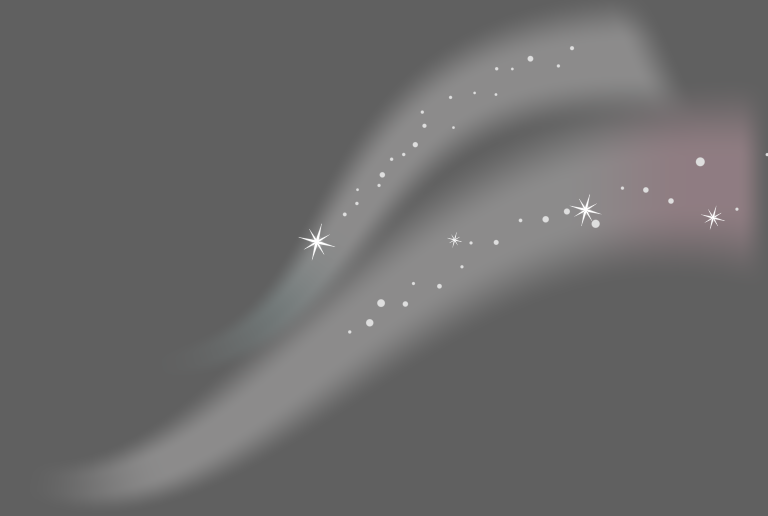
A WebGL 1 fragment shader for this background:

```glsl
precision highp float;
// Two soft curved ribbons of light on grey, with trails of dots and sparkles.

uniform vec2 u_resolution;

const vec3 GREY = vec3(0.376);
const vec3 SILVER = vec3(0.548, 0.545, 0.545);
const vec3 ROSE = vec3(0.56, 0.488, 0.508);
const vec3 TEAL = vec3(0.47, 0.51, 0.51);
const float SEGMENTS = 40.0;
const float OVERSHOOT = 1.1;
const float EIGHTH_TURN = 0.785398;

float hash(float n) {
  n = fract(n * 0.1031);
  n *= n + 33.33;
  return fract(n * (n + n));
}

vec2 cubic(vec2 a, vec2 b, vec2 c, vec2 d, float t) {
  float s = 1.0 - t;
  return s * s * s * a + 3.0 * s * s * t * b + 3.0 * s * t * t * c + t * t * t * d;
}

// Distance to a cubic curve (x) and the curve parameter nearest to p (y)
vec2 nearestOnCurve(vec2 p, vec2 a, vec2 b, vec2 c, vec2 d) {
  vec2 nearest = vec2(10.0, 0.0);
  vec2 start = a;
  for (float i = 1.0; i <= SEGMENTS; i++) {
    vec2 end = cubic(a, b, c, d, i / SEGMENTS * OVERSHOOT);
    vec2 edge = end - start;
    float h = clamp(dot(p - start, edge) / dot(edge, edge), 0.0, 1.0);
    float dist = length(p - start - edge * h);
    if (dist < nearest.x) {
      nearest = vec2(dist, (i - 1.0 + h) / SEGMENTS * OVERSHOOT);
    }
    start = end;
  }
  return nearest;
}

// Blurred ribbon that widens and brightens along its curve
float ribbon(vec2 nearest, float startWidth, float endWidth, float fadeIn) {
  float width = mix(startWidth, endWidth, nearest.y);
  float body = 1.0 - smoothstep(width * 0.35, width * 1.6, nearest.x);
  return body * smoothstep(0.0, fadeIn, nearest.y);
}

// Dots scattered about a quadratic curve
float dotTrail(vec2 p, vec2 a, vec2 b, vec2 c, vec2 radii, float spread, float seed, float px) {
  const float COUNT = 19.0;
  float cover = 0.0;
  for (float i = 0.0; i < COUNT; i++) {
    float id = seed + i * 3.0;
    float t = (i + 0.6 * (hash(id) - 0.5)) / (COUNT - 1.0);
    vec2 center = mix(mix(a, b, t), mix(b, c, t), t);
    vec2 tangent = normalize(mix(b - a, c - b, t));
    float offset = (hash(id + 1.0) - 0.5) * spread * (0.5 + t);
    center += vec2(-tangent.y, tangent.x) * offset;
    float size = hash(id + 2.0);
    float radius = mix(radii.x, radii.y, size * size);
    float dist = length(p - center) - radius;
    cover = max(cover, 1.0 - smoothstep(-px, px, dist));
  }
  return cover;
}

// Eight tapered rays, alternately long and short, around a small glow
float sparkle(vec2 p, vec2 center, float radius, float px) {
  vec2 q = p - center;
  float turn = (atan(q.y, q.x) + 0.26) / EIGHTH_TURN + 8.5;
  float angle = (fract(turn) - 0.5) * EIGHTH_TURN;
  float reach = radius * mix(1.0, 0.78, mod(floor(turn), 2.0));
  vec2 ray = length(q) * vec2(cos(angle), abs(sin(angle)));
  float halfWidth = 0.09 * (reach - ray.x);
  float rays = 1.0 - smoothstep(-px, px, ray.y - halfWidth);
  rays *= 1.0 - smoothstep(reach - px, reach + px, ray.x);
  float glow = 0.8 * (1.0 - smoothstep(0.0, radius * 0.4, length(q)));
  return max(rays, glow);
}

void main() {
  vec2 p = gl_FragCoord.xy / u_resolution.y;
  float px = 0.75 / u_resolution.y;
  vec3 color = GREY;

  // Upper ribbon, cut off by a soft slanted edge
  vec2 upper = nearestOnCurve(p, vec2(0.271, 0.287), vec2(0.775, 0.322),
                              vec2(0.581, 0.903), vec2(1.269, 0.888));
  float slant = dot(p, vec2(0.914, 0.405)) - 1.519;
  float upperLight = ribbon(upper, 0.019, 0.086, 0.38) * (1.0 - smoothstep(-0.045, 0.04, slant));
  color = mix(color, mix(TEAL, SILVER, smoothstep(0.2, 0.45, upper.y)), upperLight);

  // Lower ribbon, turning rose near the right edge
  vec2 lower = nearestOnCurve(p, vec2(0.039, 0.074), vec2(0.504, -0.056),
                              vec2(0.775, 0.748), vec2(1.492, 0.641));
  float lowerLight = ribbon(lower, 0.027, 0.132, 0.22) * (1.0 - smoothstep(1.43, 1.495, p.x));
  color = mix(color, mix(SILVER, ROSE, smoothstep(1.08, 1.34, p.x)), lowerLight);

  // Dots following both ribbons
  float dots = dotTrail(p, vec2(0.678, 0.583), vec2(0.795, 0.789), vec2(1.105, 0.893),
                        vec2(0.0025, 0.006), 0.065, 11.0, px);
  dots = max(dots, dotTrail(p, vec2(0.688, 0.351), vec2(0.95, 0.57), vec2(1.483, 0.651),
                            vec2(0.003, 0.009), 0.085, 83.0, px));
  color = mix(color, vec3(0.87), dots);

  // Sparkles
  float stars = sparkle(p, vec2(0.614, 0.531), 0.037, px);
  stars = max(stars, sparkle(p, vec2(0.881, 0.535), 0.015, px));
  stars = max(stars, sparkle(p, vec2(1.135, 0.593), 0.032, px));
  stars = max(stars, sparkle(p, vec2(1.382, 0.578), 0.024, px));
  gl_FragColor = vec4(mix(color, vec3(1.0), stars), 1.0);
}
```
